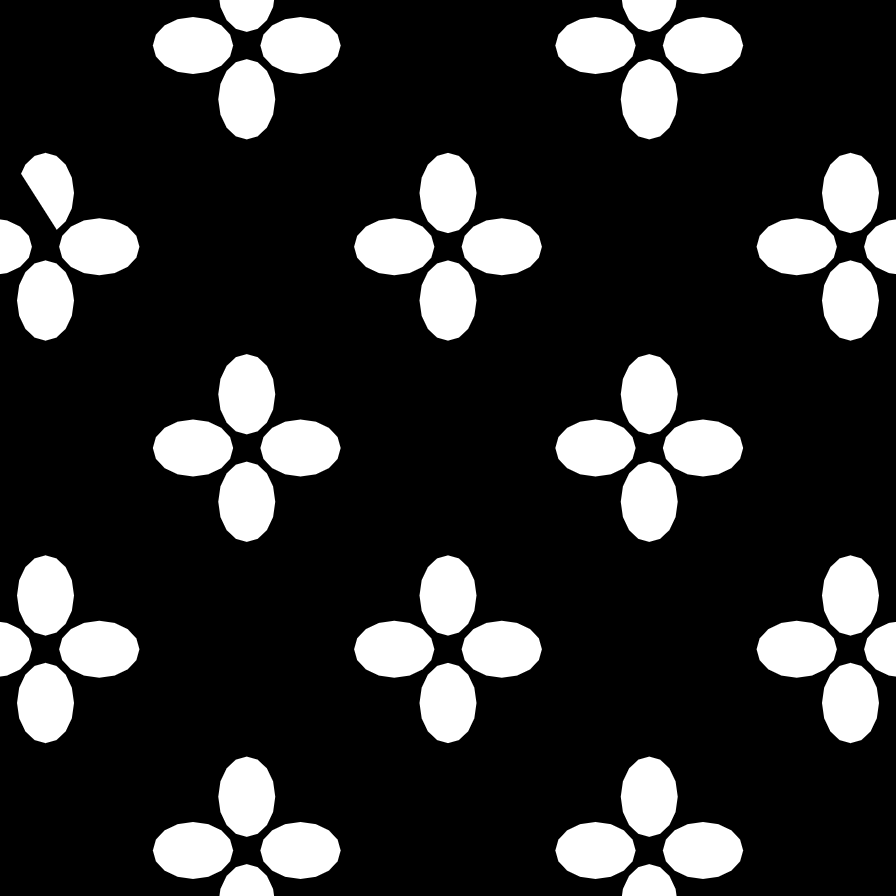
Reproduce this pattern procedurally as a Shadertoy shader.

```glsl
// White four-petal flowers on black, staggered like the odd squares of a chessboard.
// Each petal is a stretched 16-sided polygon, found by folding the cell about its
// diagonals; one petal at the upper left has a slanted piece missing.

const float PI = 3.14159265;

// Signed distance to a line dot(q, n) = offset given in petal space (q = p / radii).
float lineDistance(vec2 q, vec2 n, float offset, vec2 radii) {
    return (dot(q, n) - offset) / length(n / radii);
}

// Stretched regular polygon with corners on both axes.
float petalDistance(vec2 q, vec2 radii) {
    float sector = PI / 8.0;
    float angle = (floor(atan(q.y, q.x) / sector) + 0.5) * sector;
    return lineDistance(q, vec2(cos(angle), sin(angle)), cos(0.5 * sector), radii);
}

void mainImage(out vec4 fragColor, in vec2 fragCoord) {
    float size = min(iResolution.x, iResolution.y);
    vec2 p = (fragCoord - 0.5 * iResolution.xy) / size;

    // Staggered cells, counted from the canvas centre
    float spacing = 0.2246;
    vec2 cell = floor(p / spacing + 0.5);
    vec2 local = p - cell * spacing;
    float occupied = mod(cell.x + cell.y, 2.0);

    // Fold the four petals onto one upright petal
    vec2 radii = vec2(0.0318, 0.0448);
    vec2 folded = abs(local.y) > abs(local.x) ? local : local.yx;
    vec2 q = vec2(folded.x, abs(folded.y) - 0.06) / radii;
    float d = petalDistance(q, radii);

    // Slice the lower left off the top petal of one flower
    bool damaged = cell == vec2(-2.0, 1.0) && local.y > abs(local.x);
    if (damaged) d = max(d, lineDistance(q, vec2(-0.744, -0.668), 0.319, radii));

    float coverage = clamp(0.5 - d * size, 0.0, 1.0) * occupied;
    fragColor = vec4(vec3(coverage), 1.0);
}
```
